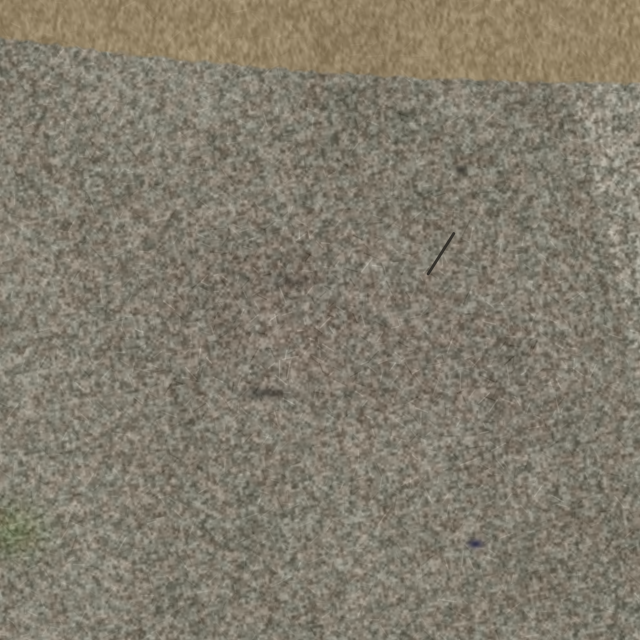
A Shadertoy shader for this texture:

```glsl
// Dry, worn turf seen at a slant: grey-green ground with a tan strip on top
// and a paler wedge at the right. Noise octaves give the grain, scattered
// short segments give the straws, and a few soft marks give the litter.
#define GROUND vec3(0.499, 0.481, 0.430)
#define TAN vec3(0.580, 0.515, 0.400)
#define PALE_SHIFT 0.050
#define GRAIN_FREQ 135.0
#define GRAIN_CONTRAST 0.185
#define PATCH_CONTRAST 0.075
#define STRAW_CONTRAST 0.080
#define STRAW_WIDTH 0.0011

float hash(vec2 p) {
    vec3 q = fract(vec3(p.xyx) * 0.1031);
    q += dot(q, q.yzx + 33.33);
    return fract((q.x + q.y) * q.z);
}

float noise(vec2 p) {
    vec2 i = floor(p), f = fract(p);
    f = f * f * (3.0 - 2.0 * f);
    vec2 e = vec2(1.0, 0.0);
    return mix(mix(hash(i), hash(i + e.xy), f.x),
               mix(hash(i + e.yx), hash(i + e.xx), f.x), f.y) - 0.5;
}

vec2 rotate(vec2 p, float a) {
    float c = cos(a), s = sin(a);
    return vec2(c * p.x - s * p.y, s * p.x + c * p.y);
}

float segmentDistance(vec2 p, vec2 a, vec2 b) {
    vec2 d = b - a;
    return length(p - a - d * clamp(dot(p - a, d) / dot(d, d), 0.0, 1.0));
}

// Soft elliptical spot, 1 at its centre
float spot(vec2 p, vec2 centre, vec2 radius) {
    vec2 d = (p - centre) / radius;
    return exp(-dot(d, d));
}

// Signed sum of light and dark straws, one per cell
float straws(vec2 uv, float cells, float seed, float blur) {
    vec2 p = uv * cells, base = floor(p);
    float sum = 0.0;
    for (int y = -1; y <= 1; y++)
    for (int x = -1; x <= 1; x++) {
        vec2 cell = base + vec2(x, y);
        vec2 id = cell + seed;
        vec2 centre = cell + vec2(hash(id + 11.3), hash(id + 27.1));
        float angle = 3.14159 * hash(id + 41.7);
        float halfLength = mix(0.15, 0.5, hash(id + 63.9));
        vec2 along = halfLength * vec2(cos(angle), sin(angle));
        float d = segmentDistance(p, centre - along, centre + along) / cells;
        float tone = hash(id + 85.2) * 2.0 - 0.9;
        sum += tone * (1.0 - smoothstep(STRAW_WIDTH - blur, STRAW_WIDTH + blur, d));
    }
    return sum;
}

void mainImage(out vec4 fragColor, in vec2 fragCoord) {
    vec2 uv = fragCoord / iResolution.xy;
    float blur = max(0.0011, 0.7 / iResolution.y);

    // Regions, with slightly ragged borders
    float ragged = 0.006 * noise(uv * 90.0);
    float tanEdge = 0.870 + 0.072 * (1.0 - uv.x) * (1.0 - uv.x);
    float tanMask = smoothstep(-0.004, 0.004, uv.y - tanEdge + ragged);
    float wedgeEdge = 0.893 + 0.23 * (0.87 - uv.y);
    float wedge = smoothstep(-0.006, 0.006, uv.x - wedgeEdge + ragged);

    // Grain: turned octaves hide the lattice; the strip has finer, upright blades
    vec2 g = rotate(uv, 0.5) * GRAIN_FREQ;
    float grain = noise(g) + 0.95 * noise(rotate(g, 0.9) * 1.75 + 37.0);
    float blades = noise(rotate(uv, 0.15) * vec2(190.0, 95.0))
                 + 0.8 * noise(rotate(uv, -0.3) * vec2(240.0, 150.0) + 51.0);
    float straw = straws(uv, 38.0, 3.0, blur) + 0.8 * straws(uv, 64.0, 151.0, blur);

    // Broad stains: worn brown middle, lighter left, green lower left corner
    float stain = noise(uv * 7.0 + 4.0) + 0.6 * noise(uv * 19.0 + 9.0);
    float worn = spot(uv, vec2(0.47, 0.50), vec2(0.26, 0.17))
               + 0.7 * spot(uv, vec2(0.78, 0.38), vec2(0.14, 0.15));
    float green = spot(uv, vec2(0.02, 0.17), vec2(0.05, 0.04));

    vec3 ground = GROUND + PATCH_CONTRAST * stain * 0.6 + PALE_SHIFT * wedge;
    ground += 0.020 * (0.5 - uv.x) * (1.0 - wedge);
    ground += worn * vec3(-0.010, -0.022, -0.016);
    ground += green * vec3(-0.035, 0.0, -0.060);
    ground += GRAIN_CONTRAST * grain * (1.0 + 0.25 * wedge);
    ground += STRAW_CONTRAST * straw * (0.75 + 0.5 * worn);
    // Faint warm and cool colour mottling
    ground += vec3(0.035, -0.005, -0.010) * noise(uv * 60.0 + 70.0);

    vec3 strip = TAN + GRAIN_CONTRAST * 0.65 * blades + 0.035 * straw;
    strip += vec3(0.03, 0.03, 0.02) * stain;
    vec3 color = mix(ground, strip, tanMask);

    // Litter: a twig, two dark hollows, a pebble and a blue scrap
    float hollow = spot(uv, vec2(0.415, 0.386), vec2(0.035, 0.009))
                 + 0.6 * spot(uv, vec2(0.455, 0.560), vec2(0.040, 0.010));
    color *= 1.0 - 0.38 * hollow;
    float pebble = spot(uv, vec2(0.720, 0.735), vec2(0.008, 0.006));
    color = mix(color, vec3(0.22, 0.21, 0.19), 0.75 * pebble);
    float scrap = spot(uv, vec2(0.743, 0.150), vec2(0.011, 0.007));
    color = mix(color, vec3(0.16, 0.16, 0.26), 0.9 * scrap);
    float twig = segmentDistance(uv, vec2(0.669, 0.572), vec2(0.709, 0.635));
    float twigMask = 1.0 - smoothstep(0.0022 - blur, 0.0022 + blur, twig);
    color = mix(color, vec3(0.17, 0.16, 0.14), 0.9 * twigMask);

    fragColor = vec4(clamp(color, 0.0, 1.0), 1.0);
}
```
